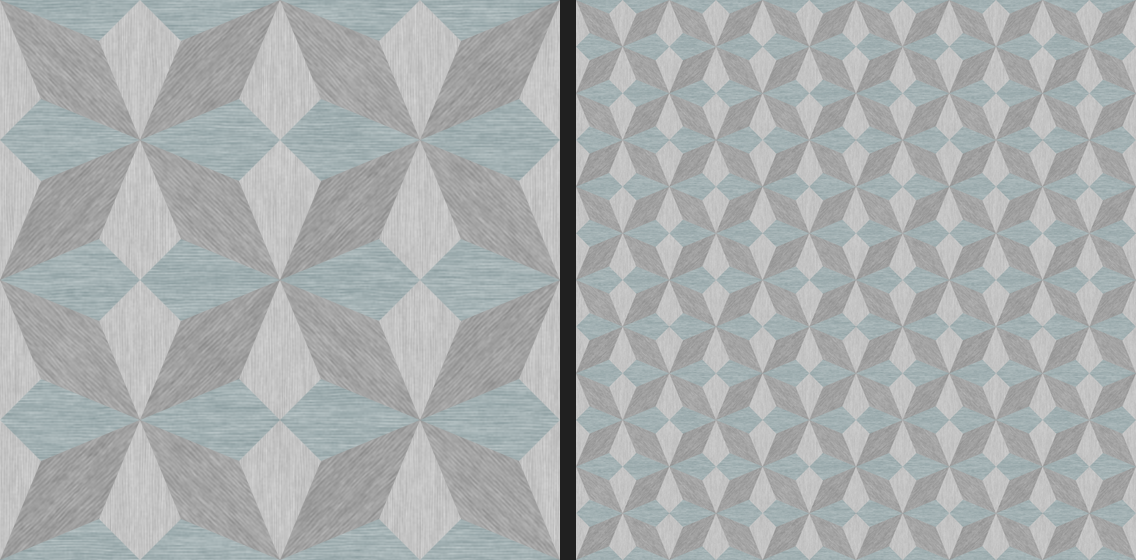
Left, the tile; right, the same tile 3 across and 3 down.
A WebGL 2 fragment shader for this pattern:

```glsl
#version 300 es
precision highp float;
// Eight-pointed stars of woven rhombi: a 4 x 4 grid of mirrored cells, each
// holding one diagonal grey rhombus, with blue and pale kites between them.
// Each kind of piece carries threads along its own axis, from wrapping noise.

uniform vec2 u_resolution;
out vec4 fragColor;

const float CELLS = 4.0;
const float TAU = 6.2831853;
const vec2 STAR_EDGE = vec2(0.38268, 0.92388); // sine and cosine of 22.5 degrees

const vec3 PALE = vec3(0.768, 0.768, 0.768);
const vec3 BLUE = vec3(0.637, 0.693, 0.702);
const vec3 GREY_FALLING = vec3(0.645);
const vec3 GREY_RISING = vec3(0.622);

float hash(vec2 p) {
  uvec2 q = uvec2(ivec2(p)) * uvec2(1597334673u, 3812015801u);
  uint h = (q.x ^ q.y) * 1597334673u;
  h = (h ^ (h >> 15u)) * 2246822519u;
  return float((h ^ (h >> 13u)) >> 8u) / 16777216.0;
}

// Value noise in -1..1 that wraps after "period" lattice steps.
float wrapNoise(vec2 t, vec2 period, float seed) {
  vec2 p = t * period;
  vec2 i = floor(p);
  vec2 f = p - i;
  f = f * f * (3.0 - 2.0 * f);
  vec2 a = mod(i, period);
  vec2 b = mod(i + 1.0, period);
  float low = mix(hash(a + seed), hash(vec2(b.x, a.y) + seed), f.x);
  float high = mix(hash(vec2(a.x, b.y) + seed), hash(b + seed), f.x);
  return 2.0 * mix(low, high, f.y) - 1.0;
}

// Thread relief around zero; t.x runs across the threads, t.y along them.
float threads(vec2 t, float count, float seed) {
  float wobble = 0.45 * wrapNoise(t, vec2(count * 0.25, 14.0), seed);
  float strength = 0.6 + 0.4 * wrapNoise(t, vec2(count * 0.5, 20.0), seed + 31.0);
  float ridge = strength * sin(TAU * (count * t.x + wobble));
  float streak = wrapNoise(t, vec2(count, 16.0), seed + 67.0);
  float fibre = wrapNoise(t, vec2(count * 2.0, 72.0), seed + 113.0);
  return 0.5 * ridge + 0.45 * streak + 0.5 * fibre;
}

// Signed distance to the rhombus joining corners (0,0) and (1,1), positive inside.
float rhombus(vec2 p) {
  vec2 q = vec2(max(p.x, p.y), min(p.x, p.y));
  float fromStart = dot(q, vec2(-STAR_EDGE.x, STAR_EDGE.y));
  float fromEnd = dot(1.0 - q, vec2(STAR_EDGE.y, -STAR_EDGE.x));
  return min(fromStart, fromEnd);
}

// Smooth coverage of a signed distance.
float cover(float dist, float blur) {
  return smoothstep(-blur, blur, dist);
}

void main() {
  vec2 uv = gl_FragCoord.xy / u_resolution;
  float blur = 0.75 * CELLS / min(u_resolution.x, u_resolution.y);

  // Mirror every other cell so that the rhombi meet in stars.
  vec2 cell = floor(uv * CELLS);
  vec2 p = fract(uv * CELLS);
  bool rising = mod(cell.x + cell.y, 2.0) < 0.5;
  if (!rising) p.x = 1.0 - p.x;

  // Cloth of each piece.
  vec2 diagonal = vec2(uv.x - uv.y, uv.x + uv.y);
  vec2 greyAxis = rising ? diagonal : diagonal.yx;
  float grain = wrapNoise(uv, vec2(256.0), 211.0);
  vec3 pale = PALE + 0.048 * threads(uv, 208.0, 5.0);
  vec3 blue = BLUE + vec3(0.070, 0.060, 0.058) * threads(uv.yx, 176.0, 17.0);
  vec3 grey = (rising ? GREY_RISING : GREY_FALLING)
            + 0.066 * threads(greyAxis, 116.0, rising ? 29.0 : 43.0);

  // Kites: blue beside horizontal cell edges, pale beside vertical ones.
  vec2 edge = min(p, 1.0 - p);
  vec3 color = mix(pale, blue, cover((edge.x - edge.y) * 0.7071, blur));
  color = mix(color, grey, cover(rhombus(p), blur));

  fragColor = vec4(color + 0.014 * grain, 1.0);
}
```
